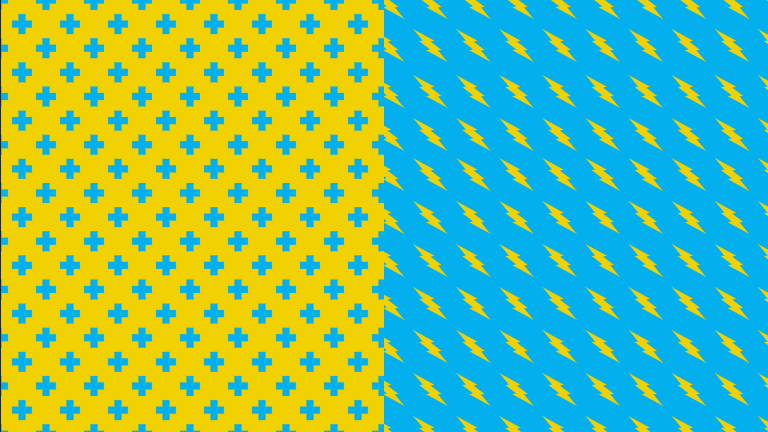
This pattern is drawn by a Shadertoy shader. Its source:

```glsl
#define CANVAS_HEIGHT 432.0
#define CROSS_PITCH vec2(48.0, 48.25)
#define CROSS_ORIGIN vec2(22.0, 24.1)
#define CROSS_ARM vec2(10.0, 3.6)
#define BOLT_PITCH vec2(43.1, 43.0)
#define BOLT_ORIGIN vec2(430.3, 2.5)
#define ROW_SHIFT 3.0
#define BORDER 0.9

const vec3 BLUE = vec3(0.01, 0.69, 0.93);
const vec3 YELLOW = vec3(0.95, 0.82, 0.01);
const vec3 BORDER_COLOR = vec3(0.08, 0.1, 0.1);

// One side of the bolt; the other is its half-turn copy
const vec2 BOLT_SIDE[5] = vec2[5](
    vec2(-17.0, -16.3), vec2(3.7, -5.0), vec2(0.5, -3.7),
    vec2(11.0, 4.3), vec2(7.7, 5.0));

vec2 boltCorner(int i) {
    return i < 5 ? BOLT_SIDE[i] : -BOLT_SIDE[i - 5];
}

// Signed distance to the bolt polygon
float boltDistance(vec2 p) {
    float nearest = 1e6;
    float side = 1.0;
    for (int i = 0; i < 10; i++) {
        vec2 a = boltCorner(i);
        vec2 b = boltCorner((i + 1) % 10);
        vec2 edge = b - a;
        vec2 w = p - a;
        vec2 gap = w - edge * clamp(dot(w, edge) / dot(edge, edge), 0.0, 1.0);
        nearest = min(nearest, dot(gap, gap));
        bvec3 crossing = bvec3(p.y >= a.y, p.y < b.y, edge.x * w.y > edge.y * w.x);
        if (all(crossing) || all(not(crossing))) side = -side;
    }
    return side * sqrt(nearest);
}

float boxDistance(vec2 p, vec2 halfSize) {
    vec2 d = abs(p) - halfSize;
    return length(max(d, 0.0)) + min(max(d.x, d.y), 0.0);
}

float crossDistance(vec2 p) {
    return min(boxDistance(p, CROSS_ARM), boxDistance(p, CROSS_ARM.yx));
}

vec2 repeatCell(vec2 p, vec2 pitch) {
    return p - pitch * floor(p / pitch + 0.5);
}

// Two interleaved grids form the staggered crosses
float crossField(vec2 p) {
    vec2 q = p - CROSS_ORIGIN;
    return min(crossDistance(repeatCell(q, CROSS_PITCH)),
               crossDistance(repeatCell(q + 0.5 * CROSS_PITCH, CROSS_PITCH)));
}

// Bolt grid with its second and third rows set slightly lower
float boltField(vec2 p) {
    vec2 q = p - BOLT_ORIGIN;
    float row = floor(q.y / BOLT_PITCH.y + 0.5);
    vec2 cell = repeatCell(q, BOLT_PITCH);
    if (row == 2.0 || row == 3.0) cell.y -= ROW_SHIFT;
    return boltDistance(cell);
}

void mainImage(out vec4 fragColor, in vec2 fragCoord) {
    // Design units, measured from the top left
    float unit = CANVAS_HEIGHT / iResolution.y;
    vec2 p = vec2(fragCoord.x, iResolution.y - fragCoord.y) * unit;
    float middle = 0.5 * iResolution.x * unit;
    float blur = 0.75 * unit;

    // Left and right panels
    vec3 crosses = mix(BLUE, YELLOW, smoothstep(-blur, blur, crossField(p)));
    vec3 bolts = mix(YELLOW, BLUE, smoothstep(-blur, blur, boltField(p)));
    float rightPanel = clamp((p.x - middle) / unit + 0.5, 0.0, 1.0);
    vec3 color = mix(crosses, bolts, rightPanel);

    // Thin dark left border
    float border = clamp((BORDER - p.x) / unit + 0.5, 0.0, 1.0);
    color = mix(color, BORDER_COLOR, border);

    fragColor = vec4(color, 1.0);
}
```
